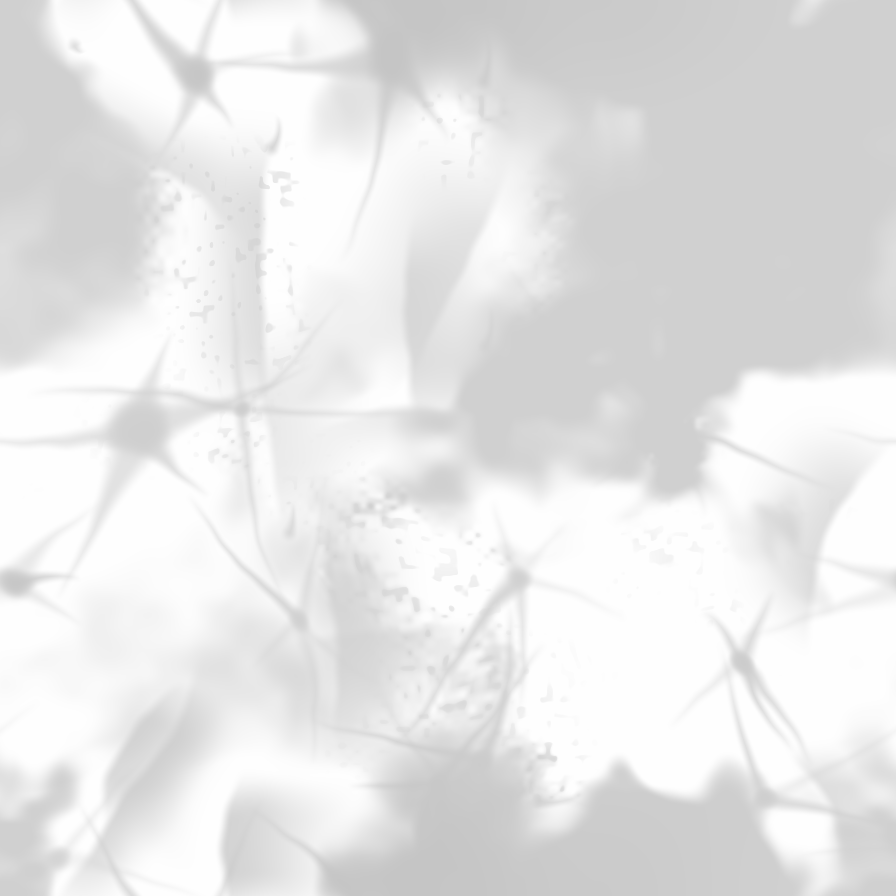
Write a Shadertoy shader that draws this texture.

```glsl
// Seamless pale grey smudges with star-like creases, soft folds and crumbly flecks on white.

const vec3 PAPER = vec3(0.995);
const vec3 GREY_DEEP = vec3(0.772);
const vec3 GREY_PALE = vec3(0.815);
const float CLOUD_PERIOD = 4.0;    // whole cells across the tile
const float CLOUD_LEVEL = 0.505;   // higher leaves more paper bare
const float WARP = 0.10;
const int HUB_GRID = 4;            // hubs per side
const int RAYS_PER_HUB = 5;
const int FOLDS = 16;
const int FLECKS = 16;
const float CRUMB_PERIOD = 120.0;
const float TAU = 6.28318;

float hash(vec2 p) {
    return fract(sin(dot(p, vec2(127.1, 311.7))) * 43758.5453);
}

// Value noise that wraps after one tile
float noise(vec2 p, float period, float seed) {
    vec2 cell = floor(p * period);
    vec2 f = fract(p * period);
    f = f * f * (3.0 - 2.0 * f);
    vec2 a = mod(cell, period) + seed;
    vec2 b = mod(cell + 1.0, period) + seed;
    return mix(mix(hash(a), hash(vec2(b.x, a.y)), f.x),
               mix(hash(vec2(a.x, b.y)), hash(b), f.x), f.y);
}

float fbm(vec2 p, float period, float seed) {
    float sum = 0.0, weight = 0.5;
    for (int i = 0; i < 4; i++) {
        sum += weight * noise(p, period, seed + float(i) * 17.0);
        period *= 2.0;
        weight *= 0.5;
    }
    return sum / 0.9375;
}

// Shortest offset on the repeating tile
vec2 wrapOffset(vec2 d) {
    return d - floor(d + 0.5);
}

// Offset expressed along and across a direction
vec2 turn(vec2 d, float angle) {
    vec2 dir = vec2(cos(angle), sin(angle));
    return vec2(dot(d, dir), dot(d, vec2(-dir.y, dir.x)));
}

// Bent crease, broad and soft at its root, thin at its tip
float ray(vec2 d, float angle, float len, float bend, float root) {
    vec2 q = turn(d, angle);
    float t = clamp(q.x / len, 0.0, 1.0);
    float width = 0.0025 + root * pow(1.0 - t, 3.0);
    float soft = 0.004 + 0.5 * width;
    float dist = length(vec2(q.x - t * len, q.y - bend * len * t * t));
    return (1.0 - smoothstep(width - soft, width + soft, dist)) * (1.0 - t * t * t);
}

// Shade with one crisp curved edge that fades out on the other side
float fold(vec2 d, float angle, float len, float bend, float depth) {
    vec2 q = turn(d, angle);
    float u = q.x / len;
    float v = q.y - bend * len * u * u;
    float window = 1.0 - smoothstep(0.3, 1.0, abs(u));
    return smoothstep(-0.007, 0.007, v) * (1.0 - smoothstep(0.0, depth, v)) * window;
}

void mainImage(out vec4 fragColor, in vec2 fragCoord) {
    vec2 p = fragCoord / iResolution.xy;
    vec2 sway = vec2(fbm(p, 5.0, 3.0), fbm(p, 5.0, 91.0)) - 0.5;

    // Cloudy smudges with edges from crisp to soft, crumbling in places
    float crumbArea = smoothstep(0.54, 0.70, fbm(p, 4.0, 205.0));
    float crumbs = noise(p + 0.06 * sway, CRUMB_PERIOD, 7.0);
    float cloud = fbm(p + WARP * sway, CLOUD_PERIOD, 41.0);
    cloud += crumbArea * (crumbs - 0.5) * 0.12;
    float blur = mix(0.05, 0.18, smoothstep(0.3, 0.7, noise(p, 4.0, 133.0)));
    float light = 1.0 - smoothstep(CLOUD_LEVEL - blur, CLOUD_LEVEL + blur, cloud);

    // Creases radiating from jittered hubs
    vec2 q = p + 0.05 * sway;
    for (int h = 0; h < HUB_GRID * HUB_GRID; h++) {
        vec2 cell = vec2(h % HUB_GRID, h / HUB_GRID);
        vec2 jitter = vec2(hash(cell + 11.3), hash(cell + 23.7));
        vec2 d = wrapOffset(q - (cell + jitter) / float(HUB_GRID));
        float size = hash(cell + 35.1);
        for (int r = 0; r < RAYS_PER_HUB; r++) {
            vec2 id = cell + 10.0 * float(r) + 50.0;
            float angle = TAU * (float(r) + 0.9 * hash(id) + size) / float(RAYS_PER_HUB);
            float len = mix(0.06, 0.25, hash(id + 1.7));
            float bend = 0.5 * (hash(id + 2.9) - 0.5);
            float root = 0.004 + 0.034 * size * size * hash(id + 4.3);
            float strength = mix(0.25, 0.85, hash(id + 5.9));
            light *= 1.0 - strength * ray(d, angle, len, bend, root);
        }
    }

    // Overlapping one-sided folds
    for (int i = 0; i < FOLDS; i++) {
        vec2 id = vec2(float(i), 301.0);
        vec2 d = wrapOffset(q - vec2(hash(id), hash(id + 1.3)));
        float shade = fold(d, TAU * hash(id + 2.1), mix(0.08, 0.20, hash(id + 3.7)),
                           0.8 * (hash(id + 4.9) - 0.5), mix(0.05, 0.17, hash(id + 6.1)));
        light *= 1.0 - mix(0.35, 0.85, hash(id + 7.3)) * shade;
    }

    // Stray short flecks and fine crumbs
    for (int i = 0; i < FLECKS; i++) {
        vec2 id = vec2(float(i), 407.0);
        vec2 d = wrapOffset(q - vec2(hash(id), hash(id + 1.9)));
        light *= 1.0 - 0.7 * ray(d, TAU * hash(id + 3.1), 0.006 + 0.04 * hash(id + 4.7), 0.4, 0.003);
    }
    light *= 1.0 - 0.4 * crumbArea * smoothstep(0.72, 0.86, crumbs);

    vec3 grey = mix(GREY_DEEP, GREY_PALE, smoothstep(0.25, 0.65, noise(p, 3.0, 61.0)));
    fragColor = vec4(mix(grey, PAPER, light), 1.0);
}
```
